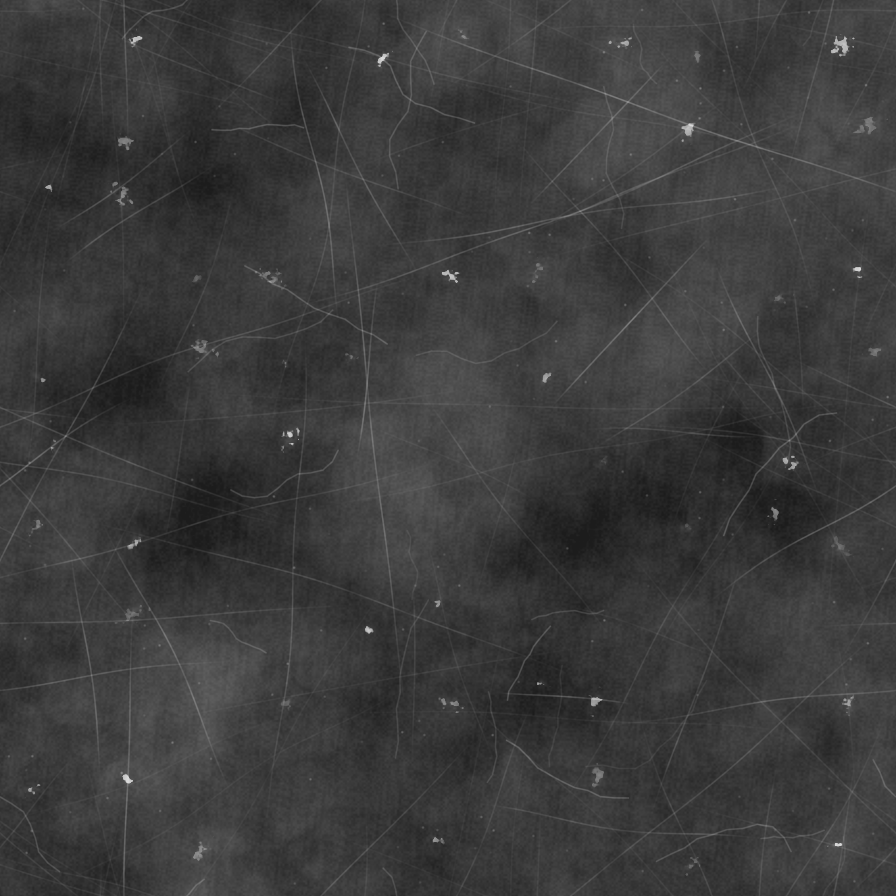
Write a Shadertoy shader that draws this texture.

```glsl
// Worn charcoal surface with mottled smudges, hairline scratches, curled fibres and pale chips.

const float BASE_TONE = 0.226;
const float MOTTLE_CONTRAST = 0.33;
const float SMUDGE_CONTRAST = 0.042;
const float GRAIN_CONTRAST = 0.045;
const float STREAK_CONTRAST = 0.022;
const float LINE_WIDTH = 0.0017;
const int SCRATCH_COUNT = 100;
const int FIBRE_COUNT = 26;
const int FIBRE_STEPS = 10;
const float CHIP_CELLS = 11.0;
const float SPECK_CELLS = 48.0;
const float TAU = 6.28319;

float hash(vec2 p) {
    return fract(sin(dot(p, vec2(127.1, 311.7))) * 43758.5);
}

vec2 hash2(vec2 p) {
    return vec2(hash(p), hash(p + 37.3));
}

vec2 rotate(vec2 p, float angle) {
    float c = cos(angle), s = sin(angle);
    return vec2(c * p.x + s * p.y, c * p.y - s * p.x);
}

float noise(vec2 p) {
    vec2 i = floor(p), f = fract(p);
    f = f * f * (3.0 - 2.0 * f);
    return mix(mix(hash(i), hash(i + vec2(1, 0)), f.x),
               mix(hash(i + vec2(0, 1)), hash(i + vec2(1, 1)), f.x), f.y);
}

float fbm(vec2 p) {
    float sum = 0.0, amplitude = 0.4;
    for (int i = 0; i < 7; i++) {
        sum += amplitude * (noise(p) - 0.5);
        p = rotate(p, 0.6) * 2.03 + 11.7;
        amplitude *= 0.64;
    }
    return sum;
}

// Offset on a wrapping canvas
vec2 wrapped(vec2 d) {
    return fract(d + 0.5) - 0.5;
}

// Flat-toned irregular patches with slightly soft borders
float smudges(vec2 p) {
    p += 0.5 * vec2(noise(p * 2.3), noise(p * 2.3 + 19.0));
    vec2 cell = floor(p);
    float nearest = 9.0, second = 9.0, tone = 0.0;
    for (int y = -1; y <= 1; y++)
    for (int x = -1; x <= 1; x++) {
        vec2 id = cell + vec2(x, y);
        float d = length(id + hash2(id) - p);
        if (d < nearest) { second = nearest; nearest = d; tone = hash(id + 71.0) - 0.5; }
        else second = min(second, d);
    }
    return tone * smoothstep(0.0, 0.22, second - nearest);
}

// Long, nearly straight hairlines
float scratches(vec2 p, float width) {
    float light = 0.0;
    for (int i = 0; i < SCRATCH_COUNT; i++) {
        vec2 id = vec2(float(i), 5.0);
        vec2 q = rotate(wrapped(p - hash2(id)), TAU * hash(id + 2.0));
        float reach = mix(0.08, 0.38, hash(id + 3.0));
        float bend = (hash(id + 4.0) - 0.5) * 0.5 * hash(id + 6.0);
        float wobble = 0.005 * hash(id + 7.0) * sin(q.x * 22.0 + float(i));
        float d = abs(q.y - bend * q.x * q.x - wobble);
        if (d > width || abs(q.x) > reach) continue;
        float fade = smoothstep(reach, reach * 0.4, abs(q.x));
        float wear = 0.55 + 0.6 * noise(vec2(q.x * 35.0, float(i)));
        float strength = mix(0.035, 0.20, pow(hash(id + 8.0), 2.2));
        light += strength * fade * wear * (1.0 - smoothstep(0.0, width, d));
    }
    return light;
}

// Wandering fibres made of short turning segments
float fibres(vec2 p, float width) {
    float light = 0.0;
    for (int i = 0; i < FIBRE_COUNT; i++) {
        vec2 id = vec2(float(i), 91.0);
        vec2 q = wrapped(p - hash2(id));
        float stride = mix(0.007, 0.021, hash(id + 1.0));
        if (length(q) > stride * float(FIBRE_STEPS) + width) continue;
        float heading = TAU * hash(id + 2.0), turn = 0.0, d = 1.0;
        for (int k = 0; k < FIBRE_STEPS; k++) {
            vec2 along = stride * vec2(cos(heading), sin(heading));
            float t = clamp(dot(q, along) / dot(along, along), 0.0, 1.0);
            d = min(d, length(q - along * t));
            q -= along;
            turn = turn * 0.5 + 0.9 * (hash(id + vec2(float(k), 9.0)) - 0.5);
            heading += turn;
        }
        light += mix(0.05, 0.17, hash(id + 3.0)) * (1.0 - smoothstep(0.0, width, d));
    }
    return light;
}

// Ragged pale flakes, each with a faint dusty halo
float chips(vec2 p) {
    vec2 g = p * CHIP_CELLS, id = floor(g);
    if (hash(id + 13.0) > 0.42) return 0.0;
    vec2 q = (g - id - mix(vec2(0.25), vec2(0.75), hash2(id))) / CHIP_CELLS;
    q = rotate(q, TAU * hash(id + 4.0)) * vec2(0.7, 1.3);
    float size = mix(0.004, 0.011, hash(id + 8.0));
    float ragged = length(q) / size + 2.2 * (noise(p * 210.0) - 0.5) + 0.9 * (noise(p * 420.0) - 0.5);
    float halo = 0.10 * exp(-dot(q, q) / (size * size)) * noise(p * 260.0);
    float strength = mix(0.10, 0.55, pow(hash(id + 6.0), 1.5));
    return halo + strength * (1.0 - smoothstep(0.0, 0.6, ragged));
}

float specks(vec2 p, float pixel) {
    vec2 g = p * SPECK_CELLS, id = floor(g);
    float d = length(g - id - mix(vec2(0.2), vec2(0.8), hash2(id + 53.0))) / SPECK_CELLS;
    float present = step(0.90, hash(id + 29.0));
    return present * 0.22 * hash(id + 31.0) * (1.0 - smoothstep(0.0, 0.0012 + pixel, d));
}

void mainImage(out vec4 fragColor, in vec2 fragCoord) {
    vec2 p = fragCoord / iResolution.y;
    float pixel = 1.0 / iResolution.y;
    float width = max(LINE_WIDTH, 0.8 * pixel);

    // Worn background
    float tone = BASE_TONE + MOTTLE_CONTRAST * fbm(p * 4.5 + 3.0);
    tone += SMUDGE_CONTRAST * (smudges(p * 13.0) + 0.7 * smudges(p * 25.0 + 40.0));
    tone += GRAIN_CONTRAST * (noise(p * 430.0) - 0.5);
    tone += STREAK_CONTRAST * (noise(rotate(p, 1.45) * vec2(14.0, 330.0)) - 0.5);

    // Damage on top
    tone = max(tone, 0.11) + scratches(p, width) + fibres(p, width);
    tone += chips(p) + specks(p, pixel);
    fragColor = vec4(vec3(clamp(tone, 0.0, 0.85)), 1.0);
}
```
